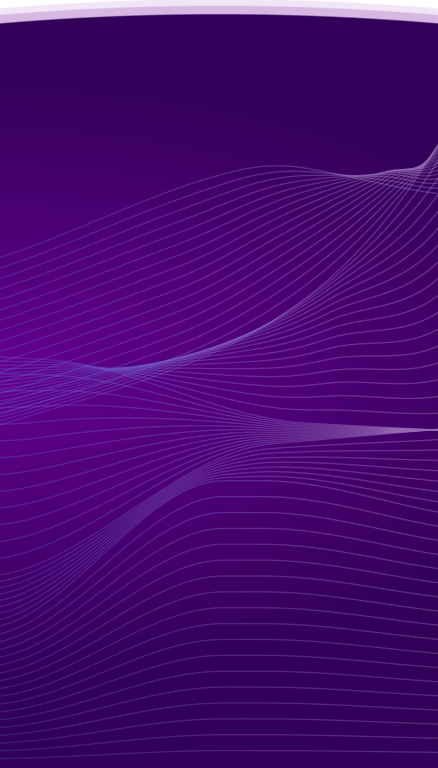
Reproduce this background procedurally as a WebGL 1 fragment shader.

```glsl
precision highp float;

uniform vec2 u_resolution;

const vec3 NIGHT = vec3(0.196, 0.0, 0.348);
const vec3 VIOLET = vec3(0.392, 0.0, 0.552);
const vec3 LINE_LEFT = vec3(0.38, 0.37, 0.82);
const vec3 LINE_RIGHT = vec3(0.69, 0.55, 0.79);
const vec3 LILAC = vec3(0.84, 0.72, 0.885);
const vec3 PALE = vec3(0.94, 0.90, 0.96);
const vec3 WHITE = vec3(1.0);

const vec2 GLOW_CENTER = vec2(0.0, 0.485);
const vec2 GLOW_RADIUS = vec2(1.45, 0.40);
const float LINE_HALF_WIDTH = 0.0004;
const float LINE_OPACITY = 0.36;
const float LINE_LIMIT = 0.75;
const float ARC_SAG = 0.012;
const float SLOPE_STEP = 0.004;
const int MAX_LINES = 18;

// Guide curves: depth below the top edge, x runs from 0 to 1
float crest(float x) {
  return 0.361 - 0.15 * smoothstep(-0.25, 0.7, x) + 0.045 * smoothstep(0.55, 1.1, x);
}

float sweep(float x) {
  return 0.553 - 0.17 * x - 0.195 * x * x * x * x;
}

float middle(float x) {
  return 0.465 + 0.03 * x + 0.065 * smoothstep(0.1, 0.7, x);
}

float pinch(float x) {
  return 0.749 - 0.05 * x - 0.14 * smoothstep(-0.02, 0.62, x);
}

float shoulder(float x) {
  return 0.818 - 0.192 * smoothstep(-0.04, 0.51, x) + 0.05 * smoothstep(0.6, 1.15, x);
}

// Upward bulge of the inner lines, which folds a sheet into soft envelopes
float crestLift(float x) {
  return 0.036 * smoothstep(0.4, 0.85, x) * (1.0 - 0.65 * smoothstep(0.88, 1.0, x));
}

float sweepLift(float x) {
  return 0.035 * smoothstep(0.0, 0.6, x) * (1.0 - smoothstep(0.75, 1.0, x));
}

// Lines blended between two guides; guides and lift are (depth, slope)
float strands(float depth, vec2 upper, vec2 lower, vec2 lift, float count, float pixel) {
  float gap = 1.0;
  for (int i = 0; i < MAX_LINES; i++) {
    if (float(i) >= count) break;
    float t = float(i) / count;
    vec2 strand = mix(upper, lower, t) - 4.0 * t * (1.0 - t) * lift;
    float dist = abs(depth - strand.x) / sqrt(1.0 + strand.y * strand.y);
    float cover = 1.0 - smoothstep(0.0, LINE_HALF_WIDTH + pixel, dist);
    gap *= 1.0 - LINE_OPACITY * cover;
  }
  return gap;
}

// Fills everything above a shallow arc
vec3 arcBand(vec3 base, vec3 tint, vec2 pos, float top, float pixel) {
  float bend = 2.0 * pos.x - 1.0;
  float edge = top + ARC_SAG * bend * bend;
  return mix(tint, base, smoothstep(-pixel, pixel, pos.y - edge));
}

void main() {
  vec2 pos = gl_FragCoord.xy / u_resolution;
  pos.y = 1.0 - pos.y;
  float pixel = 1.0 / u_resolution.y;
  float run = SLOPE_STEP * u_resolution.x / u_resolution.y;
  float x = pos.x;
  float ahead = x + SLOPE_STEP;

  // Violet glow from the left edge
  float glow = max(0.0, 1.0 - length((pos - GLOW_CENTER) / GLOW_RADIUS));
  vec3 color = mix(NIGHT, VIOLET, glow);

  // Guide depths and slopes
  vec2 a = vec2(crest(x), (crest(ahead) - crest(x)) / run);
  vec2 b = vec2(sweep(x), (sweep(ahead) - sweep(x)) / run);
  vec2 c = vec2(middle(x), (middle(ahead) - middle(x)) / run);
  vec2 d = vec2(pinch(x), (pinch(ahead) - pinch(x)) / run);
  vec2 e = vec2(shoulder(x), (shoulder(ahead) - shoulder(x)) / run);
  vec2 base = vec2(0.998, 0.0);
  vec2 liftA = vec2(crestLift(x), (crestLift(ahead) - crestLift(x)) / run);
  vec2 liftB = vec2(sweepLift(x), (sweepLift(ahead) - sweepLift(x)) / run);
  vec2 flatLift = vec2(0.0);

  // Folded sheet of fine lines
  float gap = strands(pos.y, a, b, liftA, 16.0, pixel);
  gap *= strands(pos.y, b, c, liftB, 17.0, pixel);
  gap *= strands(pos.y, c, d, flatLift, 13.0, pixel);
  gap *= strands(pos.y, d, e, flatLift, 8.0, pixel);
  gap *= strands(pos.y, e, base, flatLift, 18.0, pixel);
  float fade = mix(1.0, 0.85, smoothstep(0.6, 0.9, pos.y));
  vec3 lineColor = mix(LINE_LEFT, LINE_RIGHT, smoothstep(0.0, 1.0, x));
  color = mix(color, lineColor, min(1.0 - gap, LINE_LIMIT) * fade);

  // Curved bands along the top
  color = arcBand(color, LILAC, pos, 0.0185, pixel);
  color = arcBand(color, PALE, pos, 0.0075, pixel);
  color = arcBand(color, WHITE, pos, -0.001, pixel);

  gl_FragColor = vec4(color, 1.0);
}
```
